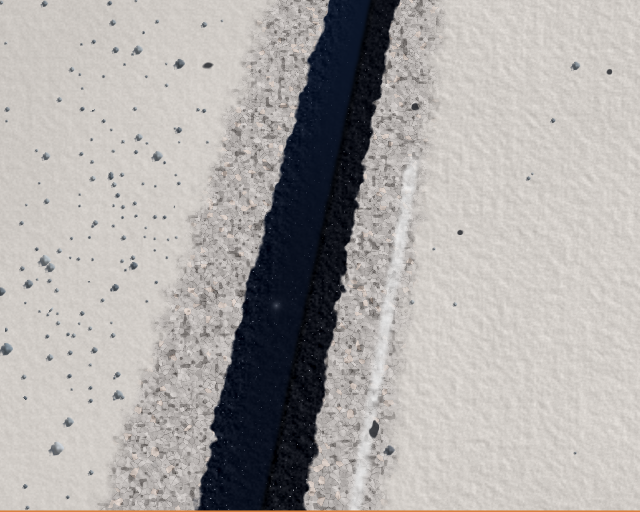
Reproduce this texture procedurally as a WebGL 1 fragment shader.

```glsl
precision highp float;
// Pale concrete crossed by a slanted tar-filled joint, with rough margins, a chalky streak and loose pebbles.
uniform vec2 u_resolution;

float hash(vec2 p) {
  return fract(sin(dot(p, vec2(127.1, 311.7))) * 43758.545);
}

vec2 hash2(vec2 p) {
  return vec2(hash(p), hash(p + 37.3));
}

float noise(vec2 p) {
  vec2 i = floor(p), f = fract(p);
  f = f * f * (3.0 - 2.0 * f);
  return mix(mix(hash(i), hash(i + vec2(1, 0)), f.x),
             mix(hash(i + vec2(0, 1)), hash(i + vec2(1, 1)), f.x), f.y);
}

float fbm(vec2 p) {
  float sum = 0.0, amp = 0.5;
  for (int i = 0; i < 4; i++) {
    sum += amp * noise(p);
    p = p * 2.03 + 17.1;
    amp *= 0.5;
  }
  return sum;
}

// x: distance to the nearest stone centre, y: gap to the next stone, z: stone tone
vec3 stones(vec2 p) {
  vec2 cell = floor(p);
  float near = 9.0, next = 9.0, tone = 0.0;
  for (int j = -1; j <= 1; j++) {
    for (int i = -1; i <= 1; i++) {
      vec2 c = cell + vec2(i, j);
      float d = length(c + hash2(c) - p);
      if (d < near) {
        next = near;
        near = d;
        tone = hash(c + 9.7);
      } else {
        next = min(next, d);
      }
    }
  }
  return vec3(near, next - near, tone);
}

// Lit stone with a short shadow toward the lower left
vec3 pebble(vec3 base, vec2 d, float r, vec3 tint) {
  float soft = 0.0025;
  d += (vec2(noise(d / r * 2.0 + 5.0), noise(d / r * 2.0 + 21.0)) - 0.5) * r * 0.7;
  float shade = 1.0 - smoothstep(r - soft, r + soft, length(d + r * vec2(0.45, 0.3)));
  float body = 1.0 - smoothstep(r - soft, r + soft, length(d));
  base = mix(base, vec3(0.24, 0.27, 0.31), shade * 0.8);
  return mix(base, tint * (0.85 + 0.3 * clamp((d.x + d.y) / r, -1.0, 1.0)), body);
}

vec3 scatter(vec3 base, vec2 p, float size, float density, float seed) {
  vec2 cell = floor(p / size);
  vec2 centre = (cell + 0.3 + 0.4 * hash2(cell + seed)) * size;
  float r = size * mix(0.07, 0.19, pow(hash(cell + seed + 3.0), 2.0));
  vec3 tint = mix(vec3(0.36, 0.40, 0.44), vec3(0.66, 0.69, 0.71), hash(cell + seed + 7.0));
  vec3 stone = pebble(base, p - centre, r, tint);
  return mix(base, stone, step(hash(cell + seed + 11.0), density));
}

float blob(vec2 p, vec2 c, float r) {
  return length(p - c) - r * (0.6 + 0.8 * noise(p * 160.0));
}

void main() {
  vec2 p = gl_FragCoord.xy / u_resolution.y;
  float y = p.y, px = 1.0 / u_resolution.y;
  float wobble = fbm(p * 35.0) - 0.47;

  // Smooth concrete with raking light over small bumps
  float relief = fbm(p * 75.0) - fbm(p * 75.0 + vec2(0.3, 0.25));
  vec3 col = vec3(0.822, 0.804, 0.785) + 0.035 * (fbm(p * 5.0) - 0.5);
  col += relief * mix(0.09, 0.2, smoothstep(0.7, 0.85, p.x));
  col += 0.035 * (noise(p * 310.0) - 0.5);
  col -= 0.03 * smoothstep(0.45, 0.0, p.x) * smoothstep(0.3, 1.0, y);

  // Loose pebbles, gathered in two patches on the left
  float outer = 0.195 + 0.326 * y;
  float gather = exp(-60.0 * dot(p - vec2(0.25, 0.61), p - vec2(0.25, 0.61)))
               + 0.7 * exp(-80.0 * dot(p - vec2(0.13, 0.36), p - vec2(0.13, 0.36)));
  float open = smoothstep(0.0, 0.06, outer - p.x);
  col = scatter(col, p, 0.021, open * (0.06 + 0.3 * gather), 1.0);
  col = scatter(col, p + 0.013, 0.043, open * (0.13 + 0.35 * gather), 50.0);

  // Exposed gritty margins beside the joint
  float margin = smoothstep(-0.025, 0.03, p.x - outer + wobble * 0.06)
               * (1.0 - smoothstep(-0.025, 0.03, p.x - 0.745 - 0.11 * y + wobble * 0.05));
  vec3 grain = stones(p * mix(85.0, 115.0, y) + wobble * 1.5);
  vec3 grit = vec3(0.735, 0.717, 0.708) + 0.13 * (grain.z - 0.5) + 0.3 * relief;
  grit -= 0.17 * (1.0 - smoothstep(0.0, 0.2, grain.y)) * noise(p * 70.0 + 4.0);
  grit -= 0.22 * smoothstep(0.64, 0.85, noise(p * 130.0));
  grit += vec3(0.03, 0.0, -0.02) * step(0.93, grain.z);
  col = mix(col, grit, margin * 0.95);

  // Chalky streak
  float streak = abs(p.x - 0.692 - 0.168 * y + wobble * 0.008);
  float chalk = (1.0 - smoothstep(0.004, 0.019, streak)) * (1.0 - smoothstep(0.66, 0.72, y));
  col = mix(col, vec3(0.89, 0.89, 0.89) + 0.15 * relief, chalk * (0.5 + 0.5 * noise(p * 90.0)));

  // Single stones and dark chips
  col = pebble(col, p - vec2(0.113, 0.125), 0.011, vec3(0.70, 0.72, 0.74));
  col = pebble(col, p - vec2(0.089, 0.492), 0.009, vec3(0.66, 0.69, 0.71));
  col = pebble(col, p - vec2(0.014, 0.319), 0.010, vec3(0.48, 0.53, 0.57));
  col = pebble(col, p - vec2(0.352, 0.876), 0.008, vec3(0.40, 0.43, 0.46));
  col = pebble(col, p - vec2(0.762, 0.121), 0.008, vec3(0.40, 0.42, 0.45));
  float chip = blob(p * vec2(0.6, 1.0), vec2(0.244, 0.871), 0.006);
  chip = min(chip, blob(p, vec2(0.811, 0.791), 0.006));
  chip = min(chip, blob(p, vec2(0.898, 0.546), 0.005));
  chip = min(chip, blob(p * vec2(1.0, 0.6), vec2(0.731, 0.097), 0.009));
  chip = min(chip, blob(p, vec2(1.190, 0.860), 0.005));
  col = mix(col, vec3(0.14, 0.15, 0.17), 0.85 * (1.0 - smoothstep(-0.002, 0.002, chip)));

  // Tar strip with crumbled edges
  float crumble = 0.022 * wobble + 0.009 * (noise(p * 85.0 + 8.0) - 0.5);
  float left = 0.383 + 0.2 * y + 0.065 * y * y;
  float right = 0.593 + 0.15 * y + 0.034 * y * y;
  float edge = max(left - p.x + crumble, p.x - right + crumble);
  edge = min(edge, blob(p, vec2(0.669, 0.434), 0.008));
  float seam = p.x - 0.513 - 0.215 * y + 0.004 * wobble;
  float face = 1.0 - smoothstep(-0.006, 0.006, seam);
  vec3 tar = mix(vec3(0.045, 0.055, 0.085), vec3(0.035, 0.06, 0.115), face);
  tar += vec3(0.01, 0.025, 0.045) * face * smoothstep(0.4, 1.0, y);
  tar *= 1.0 - 0.6 * exp(-pow(seam / 0.006, 2.0));
  float rough = max(1.0 - face, smoothstep(0.075, 0.0, p.x - left)) + 0.5 * (1.0 - y);
  tar += rough * (0.07 * (noise(p * 260.0) - 0.45) + 0.16 * relief);
  vec3 glint = stones(p * 120.0 + 40.0);
  float spark = (1.0 - smoothstep(0.06, 0.22, glint.x)) * step(0.82, glint.z);
  tar += spark * (0.06 + 0.35 * rough * (1.0 - 0.6 * y)) * hash(vec2(glint.z, 3.0));
  tar += 0.3 * exp(-length(p - vec2(0.540, 0.403)) / 0.005);
  col = mix(col, max(tar, 0.0), 1.0 - smoothstep(-0.0015 - px, 0.0015 + px, edge));

  // Thin warm rim along the bottom
  col = mix(col, vec3(0.85, 0.50, 0.25), 1.0 - smoothstep(0.002, 0.004, y));
  gl_FragColor = vec4(clamp(col, 0.0, 1.0), 1.0);
}
```
